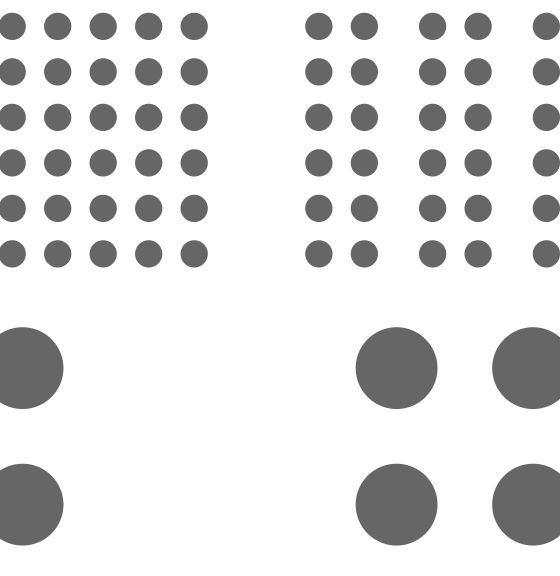
Top, the full canvas; bottom, a detail of the centre.
This pattern is drawn by a WebGL 2 fragment shader. Its source:

```glsl
#version 300 es
precision highp float;
// Six rows of grey dots on white: a block of five columns, a wide gap,
// then pairs of columns that run off the right edge.
// Each group is a grid of circles, found by snapping to the nearest centre.

uniform vec2 u_resolution;
out vec4 fragColor;

// Lengths are in canvas heights
const float PITCH = 0.1625;
const float RADIUS = 0.0487;
const float ROWS = 6.0;
const float FIRST_ROW = 0.0933;

const float BLOCK_START = 0.0435;
const float BLOCK_COLUMNS = 5.0;

const float PAIRS_START = 1.1388;
const float PAIR_STRIDE = 2.5 * PITCH;
const int PAIR_COUNT = 3;

const vec3 PAPER = vec3(1.0);
const vec3 DOT_GREY = vec3(0.4);

// Signed distance to a grid of dots whose lower left centre is at origin
float dotGrid(vec2 p, vec2 origin, vec2 count, float pitch, float radius) {
    vec2 q = p - origin;
    vec2 cell = clamp(floor(q / pitch + 0.5), vec2(0.0), count - 1.0);
    return length(q - cell * pitch) - radius;
}

// Coverage of a shape, smoothed over one pixel
float coverage(float dist, float pixel) {
    return clamp(0.5 - dist / pixel, 0.0, 1.0);
}

void main() {
    vec2 p = gl_FragCoord.xy / u_resolution.y;
    float pixel = 1.0 / u_resolution.y;

    // Block of five columns
    float dist = dotGrid(p, vec2(BLOCK_START, FIRST_ROW),
                         vec2(BLOCK_COLUMNS, ROWS), PITCH, RADIUS);

    // Column pairs
    for (int i = 0; i < PAIR_COUNT; i++) {
        vec2 origin = vec2(PAIRS_START + float(i) * PAIR_STRIDE, FIRST_ROW);
        dist = min(dist, dotGrid(p, origin, vec2(2.0, ROWS), PITCH, RADIUS));
    }

    fragColor = vec4(mix(PAPER, DOT_GREY, coverage(dist, pixel)), 1.0);
}
```
